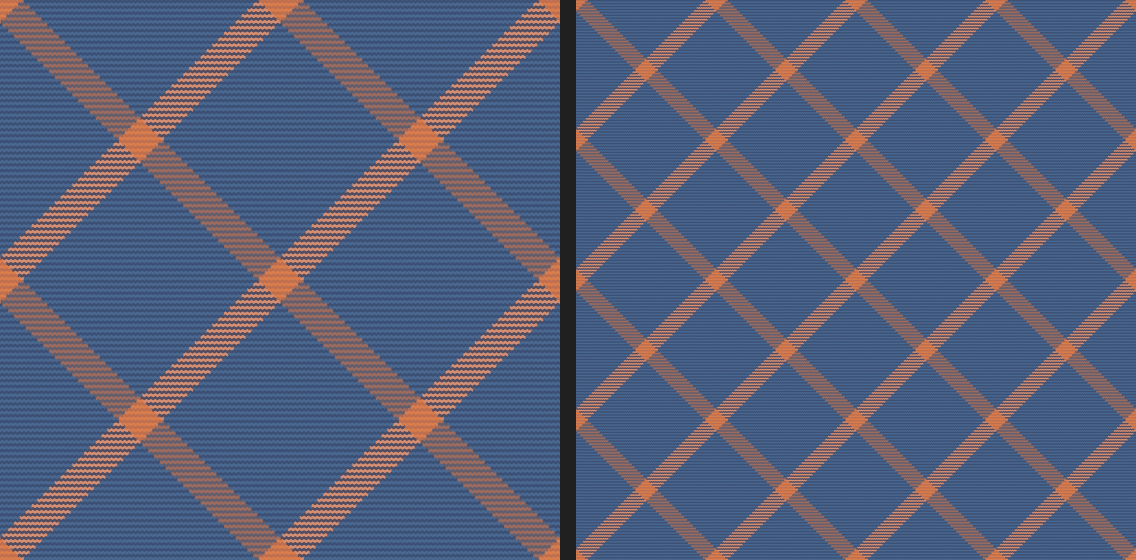
Left, the tile; right, the same tile 2 across and 2 down.
Give the GLSL for this pattern, as a Shadertoy shader.

```glsl
#define REPEATS 2.0
#define ROWS 96.0
#define TEETH 128.0
#define TOOTH_HEIGHT 0.22
#define BAND_HALF_WIDTH 0.080
#define ROW_SOFTNESS 0.09

// Each yarn colour has a raised (light) and a sunken (dark) row
const vec3 GROUND_LIGHT = vec3(0.285, 0.405, 0.560);
const vec3 GROUND_DARK  = vec3(0.235, 0.315, 0.460);
const vec3 RISING_LIGHT = vec3(0.830, 0.555, 0.445);
const vec3 RISING_DARK  = vec3(0.320, 0.300, 0.380);
const vec3 FALLING_LIGHT = vec3(0.390, 0.370, 0.430);
const vec3 FALLING_DARK  = vec3(0.610, 0.420, 0.365);
const vec3 CROSS_LIGHT = vec3(0.850, 0.490, 0.300);
const vec3 CROSS_DARK  = vec3(0.745, 0.435, 0.310);

float triangleWave(float t) {
    return abs(fract(t) - 0.5) * 2.0 - 0.5;
}

// Coverage of the periodic diagonal band where d is near a whole repeat
float band(float d, float aa) {
    float dist = abs(fract(d * REPEATS + 0.5) - 0.5);
    return 1.0 - smoothstep(-aa, aa, dist - BAND_HALF_WIDTH);
}

// Yarn colour of one row, from the two crossing bands
vec3 yarn(vec2 p, float aa, vec3 ground, vec3 rising, vec3 falling, vec3 crossing) {
    float up = band(p.x - p.y, aa);
    float down = band(p.x + p.y, aa);
    return mix(mix(ground, rising, up), mix(falling, crossing, up), down);
}

void mainImage(out vec4 fragColor, in vec2 fragCoord) {
    vec2 uv = fragCoord / iResolution.xy;
    float pixel = 1.0 / min(iResolution.x, iResolution.y);
    float bandAA = 0.75 * REPEATS * pixel;

    // Toothed horizontal rows
    float row = uv.y * ROWS + TOOTH_HEIGHT * triangleWave(uv.x * TEETH);
    float lightRow = round(row - 0.25) + 0.25;
    float darkRow = round(row - 0.75) + 0.75;

    // Bands step by whole rows, so their edges are serrated
    vec3 lightYarn = yarn(vec2(uv.x, lightRow / ROWS), bandAA,
                          GROUND_LIGHT, RISING_LIGHT, FALLING_LIGHT, CROSS_LIGHT);
    vec3 darkYarn = yarn(vec2(uv.x, darkRow / ROWS), bandAA,
                         GROUND_DARK, RISING_DARK, FALLING_DARK, CROSS_DARK);

    // Interleave raised and sunken rows
    float rowAA = max(ROW_SOFTNESS, 0.6 * ROWS * pixel);
    float raised = 1.0 - smoothstep(-rowAA, rowAA, abs(row - lightRow) - 0.25);
    fragColor = vec4(mix(darkYarn, lightYarn, raised), 1.0);
}
```
